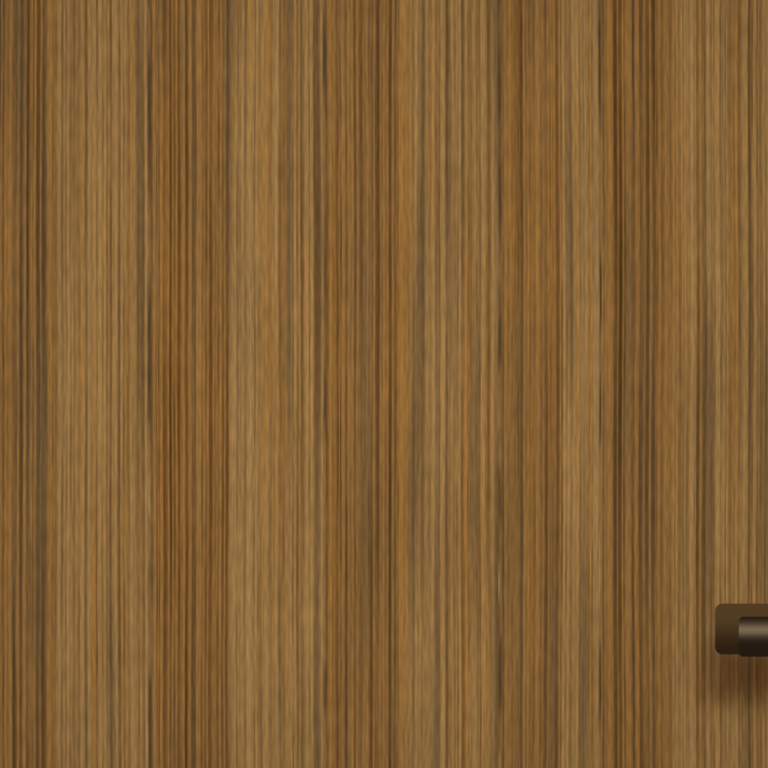
Give the GLSL for this texture, as a WebGL 2 fragment shader.

```glsl
#version 300 es
precision highp float;

uniform vec2 u_resolution;
out vec4 fragColor;

float hash(vec2 p) {
    vec3 q = fract(p.xyx * vec3(0.1031, 0.1030, 0.0973));
    q += dot(q, q.yzx + 33.33);
    return fract((q.x + q.y) * q.z);
}

float gradientDot(vec2 cell, vec2 offset) {
    float angle = 6.2832 * hash(cell);
    return dot(vec2(cos(angle), sin(angle)), offset);
}

float gradientNoise(vec2 p) {
    vec2 cell = floor(p);
    vec2 f = p - cell;
    vec2 u = f * f * f * (f * (f * 6.0 - 15.0) + 10.0);
    vec2 e = vec2(0.0, 1.0);
    float low = mix(gradientDot(cell, f), gradientDot(cell + e.yx, f - e.yx), u.x);
    float high = mix(gradientDot(cell + e.xy, f - e.xy), gradientDot(cell + e.yy, f - e.yy), u.x);
    return mix(low, high, u.y);
}

// Irregular vertical lines whose strength drifts along their length
float strands(vec2 p, float count, float width, float breaks, float pixel, float seed) {
    float cell = floor(p.x * count);
    float cover = 0.0;
    for (int i = -1; i <= 1; i++) {
        float id = cell + float(i);
        float centre = (id + 0.15 + 0.7 * hash(vec2(id, seed))) / count;
        float strength = mix(0.25, 1.0, hash(vec2(seed + 9.0, id)));
        float drift = gradientNoise(vec2(id * 3.37 + seed, p.y * breaks));
        strength *= mix(0.4, 1.0, smoothstep(-0.35, 0.25, drift));
        float halfWidth = width * mix(0.6, 1.5, hash(vec2(id, seed + 21.0)));
        float line = 1.0 - smoothstep(0.2 * halfWidth, halfWidth + pixel, abs(p.x - centre));
        cover = max(cover, strength * line);
    }
    return cover;
}

// x: dark strip mask, y: signed distance from the nearest seam
vec2 boards(float x, float period, float start) {
    float t = (x - start) / period;
    float id = floor(t);
    float f = t - id;
    float span = 0.40 + 0.06 * hash(vec2(id, 4.0));
    float strip = smoothstep(0.0, 0.03, f) * (1.0 - smoothstep(span - 0.04, span + 0.06, f));
    return vec2(strip, (f - step(0.5, f)) * period);
}

float boxDistance(vec2 p, vec2 centre, vec2 halfSize, float radius) {
    vec2 d = abs(p - centre) - halfSize + radius;
    return length(max(d, 0.0)) + min(max(d.x, d.y), 0.0) - radius;
}

vec3 wood(vec2 uv, float pixel) {
    vec2 p = uv;
    p.x += 0.0022 * gradientNoise(vec2(uv.x * 9.0, uv.y * 2.5));
    vec2 board = boards(p.x + 0.10 * smoothstep(0.70, 0.79, p.x), 0.228, 0.195);
    float unevenness = gradientNoise(vec2(p.x * 24.0, p.y * 0.6 + 3.0));
    float strip = clamp(board.x * 0.9 + 0.05 + 0.45 * unevenness, 0.0, 1.0);

    // Ground tones and broad streaks
    vec3 pale = vec3(0.600, 0.458, 0.270);
    vec3 amber = vec3(0.545, 0.388, 0.202);
    vec3 greyBrown = vec3(0.435, 0.335, 0.210);
    vec3 color = mix(pale, amber, strip);
    float streak = gradientNoise(vec2(p.x * 52.0, p.y * 1.3 + 7.0));
    float warmth = gradientNoise(vec2(p.x * 85.0 + 31.0, p.y * 0.9));
    color = mix(color, greyBrown, 0.85 * smoothstep(0.05, 0.5, streak));
    color = mix(color, vec3(0.580, 0.405, 0.195), 0.65 * smoothstep(0.05, 0.42, warmth));

    // Dark growth lines, denser in the dark strips
    float coarse = strands(p, 92.0, 0.0023, 2.0, pixel, 3.0);
    float fine = strands(p, 170.0, 0.0012, 8.0, pixel, 57.0);
    float greyness = smoothstep(-0.25, 0.3, gradientNoise(vec2(p.x * 38.0, p.y * 1.1 + 19.0)));
    vec3 lineColor = mix(vec3(0.300, 0.198, 0.095), vec3(0.310, 0.238, 0.152), greyness);
    color = mix(color, lineColor, coarse * mix(0.50, 0.98, strip));
    color = mix(color, lineColor, fine * mix(0.42, 0.60, strip));

    // Seams with small dark gaps and rare pale chips
    float seam = 1.0 - smoothstep(0.0, 0.003 + pixel, abs(board.y));
    float gap = gradientNoise(vec2(floor(p.x * 6.0) * 2.3 + 0.4, p.y * 7.0));
    color = mix(color, vec3(0.235, 0.175, 0.110), seam * mix(0.25, 0.8, smoothstep(-0.1, 0.3, gap)));
    float chip = 1.0 - smoothstep(0.0007, 0.0015 + pixel, abs(board.y + 0.001));
    color = mix(color, vec3(0.62, 0.51, 0.34), 0.6 * chip * smoothstep(0.28, 0.42, -gap));

    // Fibres and mottling
    float fibre = gradientNoise(p * vec2(280.0, 38.0));
    float mottle = gradientNoise(p * vec2(14.0, 5.0));
    return color * (1.0 + 0.13 * fibre + 0.07 * mottle);
}

// Short metal handle entering from the right
vec3 addHandle(vec3 color, vec2 uv, float pixel) {
    float shadow = boxDistance(uv, vec2(0.985, 0.125), vec2(0.06, 0.035), 0.02);
    color *= mix(vec3(1.0), vec3(0.66, 0.60, 0.55), 1.0 - smoothstep(-0.03, 0.035, shadow));
    float collar = boxDistance(uv, vec2(0.982, 0.181), vec2(0.051, 0.033), 0.010);
    vec3 collarColor = mix(vec3(0.17, 0.12, 0.07), vec3(0.32, 0.24, 0.14), smoothstep(0.15, 0.20, uv.y));
    color = mix(color, collarColor, 1.0 - smoothstep(-pixel, pixel, collar));
    float bar = boxDistance(uv, vec2(0.995, 0.171), vec2(0.033, 0.026), 0.006);
    float shine = exp(-pow((uv.y - 0.180) / 0.010, 2.0));
    vec3 metal = mix(vec3(0.14, 0.10, 0.065), vec3(0.47, 0.40, 0.31), shine);
    return mix(color, metal, 1.0 - smoothstep(-pixel, pixel, bar));
}

void main() {
    float pixel = 1.0 / min(u_resolution.x, u_resolution.y);
    vec2 uv = gl_FragCoord.xy * pixel;
    vec3 color = wood(uv, pixel);
    // Gentle falloff toward the corners
    vec2 fromCentre = uv - vec2(0.45, 0.55);
    color *= 1.03 - 0.18 * dot(fromCentre, fromCentre);
    fragColor = vec4(addHandle(color, uv, pixel), 1.0);
}
```
